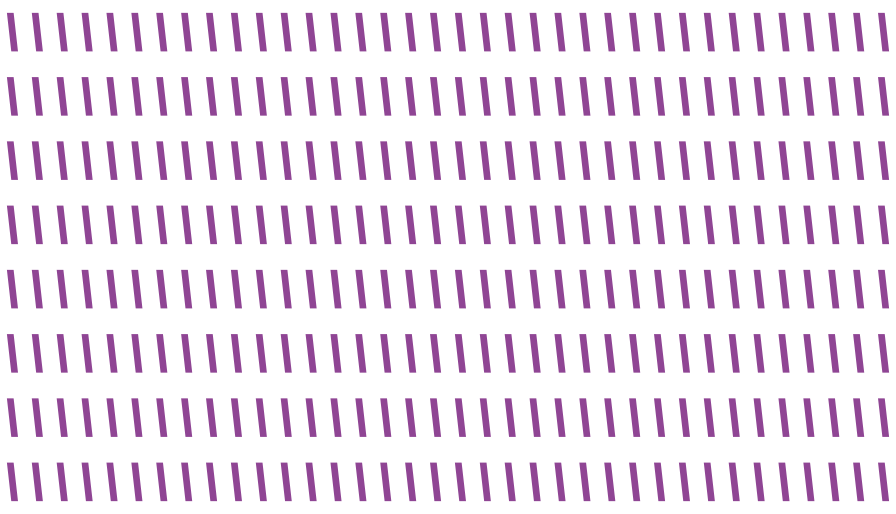
Reproduce this pattern procedurally as a Shadertoy shader.

```glsl
#define GRID vec2(36.0, 8.0)          // repeats across and down
#define BAR_SIZE vec2(0.27, 0.6)      // width and height, in cells
#define BAR_LEAN 0.175                // sideways shift from foot to top, in cells
#define PAPER vec3(1.0)
#define INK vec3(0.56, 0.27, 0.58)

// Coverage of a leaning bar centred in its cell; pixel is one pixel in cells.
float leaningBar(vec2 cell, vec2 pixel) {
    cell.x += BAR_LEAN * cell.y / BAR_SIZE.y;
    vec2 inside = 0.5 * BAR_SIZE - abs(cell);
    vec2 coverage = clamp(inside / pixel + 0.5, 0.0, 1.0);
    return coverage.x * coverage.y;
}

void mainImage(out vec4 fragColor, in vec2 fragCoord) {
    // Repeat the cell over the canvas
    vec2 pixel = GRID / iResolution.xy;
    vec2 cell = fract(fragCoord * pixel) - 0.5;

    // Ink over paper
    fragColor = vec4(mix(PAPER, INK, leaningBar(cell, pixel)), 1.0);
}
```
